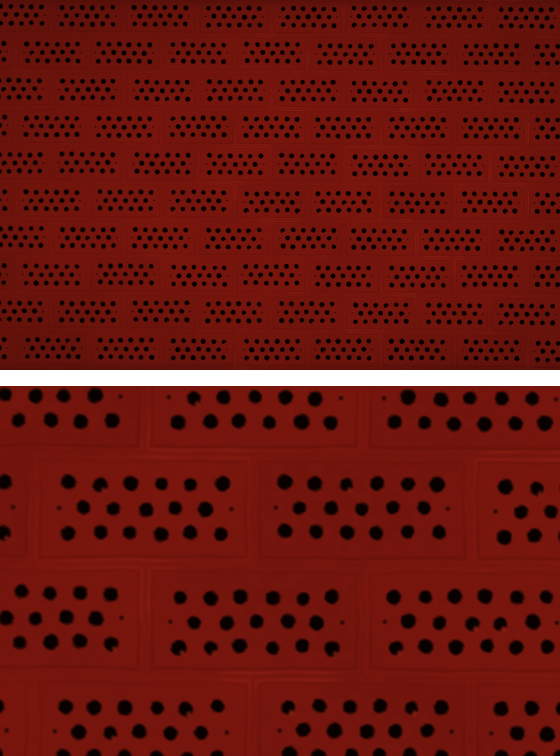
Top, the full canvas; bottom, a detail of the centre.
Reproduce this texture procedurally as a Shadertoy shader.

```glsl
const float ROWS = 10.0;
const float PITCH = 1.975;                  // brick length in course heights
const vec2 HOLE_STEP = vec2(0.275, 0.222);
const float HOLE_RADIUS = 0.064;

const vec3 PAINT = vec3(0.462, 0.082, 0.050);
const vec3 SHADE = vec3(0.340, 0.045, 0.026);
const vec3 GLINT = vec3(0.620, 0.150, 0.090);
const vec3 HOLE  = vec3(0.035, 0.002, 0.001);

vec2 hash2(vec2 p) {
    vec3 q = fract(p.xyx * vec3(0.1031, 0.1030, 0.0973));
    q += dot(q, q.yzx + 33.33);
    return fract((q.xx + q.yz) * q.zy);
}

// Distance to the nearest scattered cell point
float cellular(vec2 p) {
    vec2 cell = floor(p);
    float nearest = 2.0;
    for (int j = -1; j <= 1; j++)
    for (int i = -1; i <= 1; i++) {
        vec2 c = cell + vec2(i, j);
        nearest = min(nearest, length(c + hash2(c) - p));
    }
    return nearest;
}

// Smooth wandering value, about -1 to 1
float waves(vec2 p) {
    return 0.5 * sin(p.x + 1.7 * sin(p.y * 0.8))
         + 0.3 * sin(2.3 * p.y - 1.4 * p.x + 1.0)
         + 0.2 * sin(4.9 * p.x + 3.7 * p.y);
}

float disc(float dist, float radius, float soft) {
    return 1.0 - smoothstep(radius - soft, radius + soft, dist);
}

float boxDistance(vec2 p, vec2 halfSize) {
    vec2 d = abs(p) - halfSize;
    return length(max(d, 0.0)) + min(max(d.x, d.y), 0.0);
}

// Lines of 6, 5 and 6 holes; x = darkness, y = lit chips on the lower rim
vec2 perforation(vec2 p, vec2 id, float soft) {
    float line = clamp(round(p.y / HOLE_STEP.y), -1.0, 1.0);
    float shift = 0.5 * abs(line);
    float limit = 2.0 + shift;
    float column = clamp(round(p.x / HOLE_STEP.x - shift) + shift, -limit, limit);
    vec2 key = id * 19.0 + vec2(column * 2.0, line * 5.0) + 90.0;
    vec2 rnd = hash2(key);
    vec2 q = p - vec2(column, line) * HOLE_STEP - (rnd - 0.5) * 0.028;
    float radius = HOLE_RADIUS * mix(0.90, 1.08, hash2(key + 7.0).x);
    float dist = length(q) + 0.006 * waves(q * 45.0 + rnd * 20.0);
    float dark = disc(dist, radius, soft);
    float chip = disc(length(q - vec2(0.03, 0.045)), 0.022, soft) * step(0.93, rnd.y);

    // Pinhole beyond each end of the middle line
    float pin = disc(length(vec2(abs(p.x) - 0.775, p.y)), 0.019, soft * 0.8);
    return vec2(max(dark, 0.65 * pin), chip);
}

// x = groove shadow, y = ridge light around a brick
vec2 joint(vec2 p, vec2 wall, float soft) {
    vec2 bend = 0.012 * vec2(waves(wall * 4.0), waves(wall.yx * 3.0 + 5.0));
    float d = boxDistance(p + bend, vec2(0.925, 0.435));
    float lower = smoothstep(-0.3, 0.4, p.y);
    float groove = disc(abs(d), 0.012, soft) * mix(0.25, 0.65, lower);
    float ridge = disc(abs(d - 0.03), 0.010, soft);
    float patches = smoothstep(0.25, 0.75, waves(wall * 1.7 + 2.0));
    return vec2(groove, ridge * (0.10 + 0.55 * patches));
}

void mainImage(out vec4 fragColor, in vec2 fragCoord) {
    vec2 uv = fragCoord / iResolution.xy;
    float pixel = ROWS / iResolution.y;
    vec2 wall = vec2(fragCoord.x, iResolution.y - fragCoord.y) * pixel;

    // Slightly tilted running bond, y pointing down
    vec2 grid = vec2(wall.x / PITCH + 0.295, wall.y + 0.10 - 0.006 * wall.x);
    float course = floor(grid.y);
    grid.x -= 0.51 * mod(course, 2.0);
    vec2 id = vec2(floor(grid.x), course);
    vec2 p = (fract(grid) - 0.5) * vec2(PITCH, 1.0);
    vec2 wander = (hash2(id + 40.0) - 0.5) * vec2(0.07, 0.035);

    float soft = max(pixel * 0.8, mix(0.030, 0.020, smoothstep(0.0, 0.5, uv.x)));
    vec2 holes = perforation(p - wander, id, soft);
    vec2 seam = joint(p, wall, soft);

    // Lumpy paint with a small tone change per brick
    float grain = cellular(wall * 9.0) - 0.5;
    float tone = 1.0 + 0.035 * grain + 0.018 * waves(wall * 2.0)
               + 0.03 * (hash2(id + 11.0).x - 0.5);
    vec3 color = PAINT * tone;
    color = mix(color, SHADE, 0.55 * seam.x);
    color = mix(color, GLINT, seam.y * mix(0.25, 0.75, smoothstep(0.2, 0.6, uv.x)));
    color = mix(color, HOLE, holes.x);
    color = mix(color, GLINT, 0.6 * holes.y);

    // Light fading towards the borders
    vec2 offCentre = (uv - vec2(0.53, 0.47)) * vec2(1.7, 1.9);
    color *= 1.0 - 0.17 * smoothstep(0.45, 1.3, length(offCentre));
    color *= 1.0 - 0.12 * smoothstep(0.94, 1.0, abs(uv.y * 2.0 - 1.0));
    fragColor = vec4(color, 1.0);
}
```
